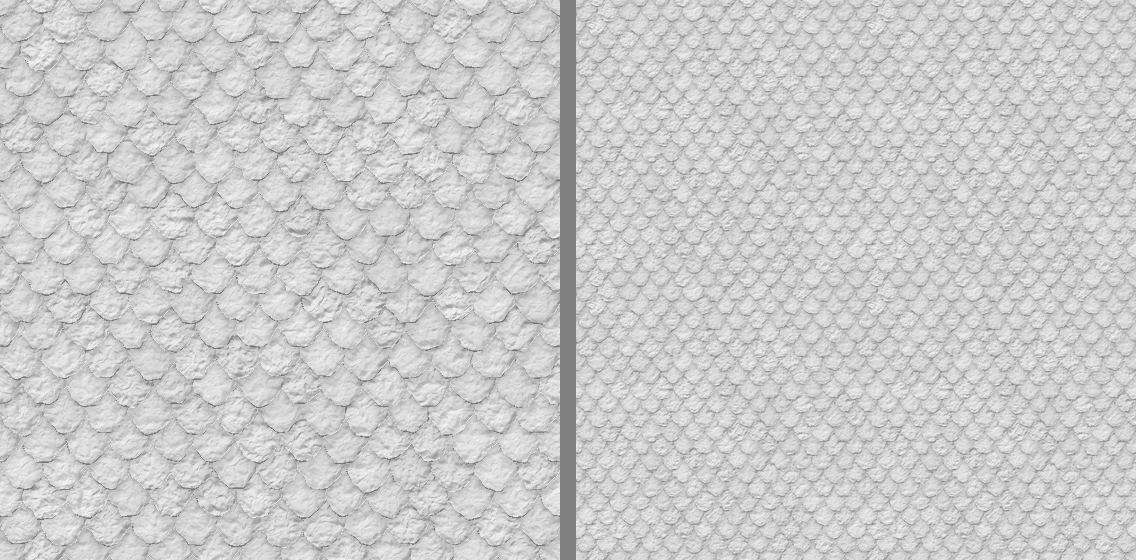
Left: one tile. Right: repeated 2 by 2.
This texture map is drawn by a three.js fragment shader. Its source:

```glsl
varying vec2 vUv;

const float COLUMNS = 13.0;
const float ROWS = 20.0;
const float ROW_SHIFT = 0.52;

float hash(vec2 p) {
  vec3 q = fract(vec3(p.xyx) * 0.1031);
  q += dot(q, q.yzx + 33.33);
  return fract((q.x + q.y) * q.z);
}

// Pull of one lattice corner along its random direction
float corner(vec2 cell, vec2 toPoint, float period) {
  float angle = 6.2832 * hash(mod(cell, period));
  return dot(vec2(cos(angle), sin(angle)), toPoint);
}

// Gradient noise that wraps after a whole number of cells
float noise(vec2 p, float period) {
  vec2 i = floor(p);
  vec2 f = p - i;
  vec2 w = f * f * f * (f * (f * 6.0 - 15.0) + 10.0);
  vec2 x = vec2(1.0, 0.0);
  return mix(mix(corner(i, f, period), corner(i + x, f - x, period), w.x),
             mix(corner(i + x.yx, f - x.yx, period),
                 corner(i + 1.0, f - 1.0, period), w.x), w.y);
}

// Ridged layers, each bent by the one before, give a crinkled surface
float crinkle(vec2 p, float seed) {
  float sum = 0.0;
  float amplitude = 0.5;
  float period = 44.0;
  vec2 bend = vec2(0.0);
  for (int i = 0; i < 3; i++) {
    float n = noise((p + bend) * period + seed * vec2(37.0, 71.0), period);
    float ridge = sqrt(n * n + 0.004);
    sum += amplitude * (0.6 * n - 1.1 * ridge);
    bend += vec2(0.35, -0.25) * n / period;
    amplitude *= 0.54;
    period *= 2.0;
  }
  return sum;
}

// Lower outline: a round bowl blended with a flat-bottomed one
float rimCurve(float offset) {
  float a = abs(offset);
  return 1.3 * a * a + 0.95 * max(a - 0.17, 0.0);
}

// Rim of one row at column u: rim level, side offset, seed
vec3 rowRim(float u, float row) {
  float stagger = 0.5 * (1.0 - mod(row, 2.0));
  float nearest = floor(u - stagger + 0.5);
  vec3 rim = vec3(1e3, 0.0, 0.0);
  for (int i = -1; i <= 1; i++) {
    float column = nearest + float(i);
    vec2 id = vec2(mod(column, COLUMNS), mod(row, ROWS));
    float seed = hash(id + 5.0);
    float offset = u - column - stagger - 0.14 * (hash(id + 41.0) - 0.5);
    float level = row + rimCurve(offset) + 0.16 * (seed - 0.5);
    if (level < rim.x) rim = vec3(level, offset, seed);
  }
  return rim;
}

// Topmost scale: height above its rim, side offset, seed, gap to the rim above
vec4 topScale(vec2 p) {
  vec2 warp = vec2(noise(p * 50.0, 50.0), noise(p * 50.0 + 23.5, 50.0));
  vec2 cell = (p + 0.006 * warp) * vec2(COLUMNS, ROWS) - vec2(0.0, ROW_SHIFT);
  float gap = 2.0;
  vec3 rim = vec3(0.0);
  for (int i = 0; i < 3; i++) {
    rim = rowRim(cell.x, floor(cell.y) + 1.0 - float(i));
    if (cell.y >= rim.x) break;
    gap = min(gap, rim.x - cell.y);
  }
  return vec4(cell.y - rim.x, rim.y, rim.z, gap);
}

float relief(vec2 p) {
  vec4 s = topScale(p);
  float roughness = mix(0.75, 1.6, pow(fract(s.z * 17.3), 2.0));
  float lip = 0.0045 * smoothstep(-0.1, 0.32, s.x);
  float dome = -0.028 * s.y * s.y - 0.0045 * s.x;
  return lip + dome + 0.011 * roughness * crinkle(p, s.z);
}

vec2 slope(vec2 p, float e) {
  return vec2(relief(p + vec2(e, 0.0)) - relief(p - vec2(e, 0.0)),
              relief(p + vec2(0.0, e)) - relief(p - vec2(0.0, e))) / (2.0 * e);
}

void main() {
  vec4 s = topScale(vUv);
  vec2 g = slope(vUv, 0.0013);

  // Light from the upper left, steep faces darker
  float facing = clamp(dot(g, vec2(0.4, -0.9)), -1.0, 0.7);
  float shade = 0.865 + 0.17 * facing - 0.06 * min(length(g), 2.0);

  // Soft shadow beneath the overlapping scales
  shade -= 0.16 * exp(-4.5 * s.w);

  // Tone differs a little from scale to scale
  shade += 0.04 * (fract(s.z * 7.7) - 0.5);
  gl_FragColor = vec4(vec3(clamp(shade, 0.46, 0.95)), 1.0);
}
```
